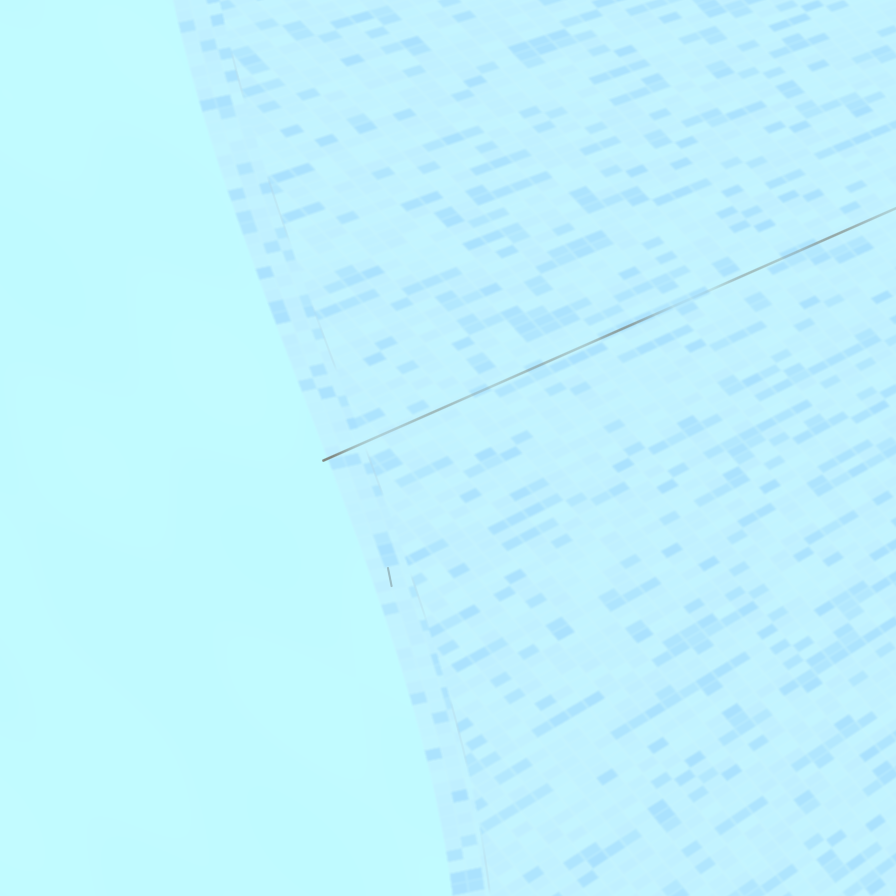
This texture is drawn by a WebGL 1 fragment shader. Its source:

```glsl
precision highp float;
uniform vec2 u_resolution;

const vec3 WATER = vec3(0.755, 0.982, 1.0);
const vec3 TILE = vec3(0.757, 0.949, 1.0);
const vec3 BLUE_TILE = vec3(0.675, 0.892, 0.996);
const vec3 GROUT = vec3(0.785, 0.962, 0.99);

float hash(vec2 p) {
  p = fract(p * vec2(0.1031, 0.1137));
  p += dot(p, p.yx + 33.33);
  return fract((p.x + p.y) * p.x * 37.7);
}

// Layered sines, roughly -1 to 1
float ripple(vec2 p) {
  return (sin(p.x * 1.7 + 2.0 * sin(p.y)) + sin(p.y * 2.3 - p.x)
        + sin(p.x * 4.1 + p.y * 3.3)) / 3.0;
}

// Horizontal place of the curved pool edge at height y
float poolEdge(float y) {
  float t = 1.0 - y;
  return 0.193 + 0.312 * t + 0.28 * t * (1.0 - t) * (t - 0.33);
}

float borderWidth(float y) {
  return 0.042 + 0.01 * y;
}

// Slanted floor grid: rows converge far to the right and thin out upwards
vec2 floorGrid(vec2 p) {
  float fan = (1.88 - p.y) / (3.5 - p.x);
  float row = fan * (345.0 - 115.0 * fan);
  float column = 35.0 * (p.x + 0.8 * p.y) + 3.0 * p.y * p.y;
  return vec2(column, row);
}

float groutMask(vec2 grid, float width) {
  vec2 d = 0.5 - abs(fract(grid) - 0.5);
  return 1.0 - smoothstep(0.0, width, min(d.x, d.y));
}

// Single blue tiles mixed with runs along a row
float blueMask(vec2 cell, float singleChance, float runChance) {
  float single = step(hash(cell + 17.0), singleChance);
  float shift = floor(4.0 * hash(vec2(cell.y, 5.0)));
  vec2 run = vec2(floor((cell.x + shift) / 3.0), cell.y);
  return max(single, step(hash(run + 71.0), runChance));
}

vec3 tiles(vec2 grid, float singleChance, float runChance, float groutAmount) {
  vec2 cell = floor(grid);
  vec3 base = TILE + vec3(0.014, 0.024, 0.0) * (hash(cell + 43.0) - 0.5);
  vec3 blue = BLUE_TILE + 0.04 * (hash(cell + 9.0) - 0.3) * vec3(1.0, 0.7, 0.0);
  vec3 color = mix(base, blue, blueMask(cell, singleChance, runChance));
  return mix(color, GROUT, groutAmount * groutMask(grid, 0.13));
}

float segmentDistance(vec2 p, vec2 a, vec2 b) {
  vec2 ab = b - a;
  return length(p - a - ab * clamp(dot(p - a, ab) / dot(ab, ab), 0.0, 1.0));
}

float stroke(float d, float halfWidth, float soft) {
  return 1.0 - smoothstep(halfWidth, halfWidth + soft, d);
}

float bump(float x, float center, float width) {
  float d = (x - center) / width;
  return exp(-d * d);
}

vec3 surface(vec2 p) {
  float across = p.x - poolEdge(p.y);
  if (across < 0.0) {
    return WATER + vec3(0.006, 0.003, 0.0) * ripple(p * 7.0);
  }
  // Border strip follows the curve
  if (across < borderWidth(p.y)) {
    vec2 grid = vec2(across / 0.0185, (p.y - 0.2 * across) / 0.0125);
    return tiles(grid, 0.21, 0.0, 0.35);
  }
  // Runs become commoner towards the lower rows
  vec2 grid = floorGrid(p);
  float lower = smoothstep(85.0, 150.0, floor(grid.y));
  return tiles(grid, mix(0.165, 0.12, lower), mix(0.035, 0.085, lower), 0.5);
}

// Grey line across the floor, worn thin in places
vec3 drawSeam(vec3 color, vec2 p, float pixel) {
  float d = segmentDistance(p, vec2(0.361, 0.486), vec2(1.01, 0.772));
  float wear = 0.42 + 0.1 * sin(p.x * 55.0);
  wear += 0.5 * bump(p.x, 0.365, 0.02);
  wear += 0.3 * bump(p.x, 0.69, 0.03);
  wear += 0.2 * bump(p.x, 0.92, 0.035);
  wear *= 1.0 - 0.75 * bump(p.x, 0.77, 0.04);
  float mask = stroke(d, 0.0005, max(pixel, 0.0018));
  return mix(color, vec3(0.5, 0.53, 0.5), mask * clamp(wear, 0.0, 1.0));
}

void main() {
  vec2 p = gl_FragCoord.xy / u_resolution;
  float pixel = 1.0 / min(u_resolution.x, u_resolution.y);

  // Average nearby points for soft edges
  float spread = max(pixel * 0.4, 0.0011);
  vec3 color = vec3(0.0);
  for (int i = 0; i < 3; i++) {
    for (int j = 0; j < 3; j++) {
      color += surface(p + (vec2(float(i), float(j)) - 1.0) * spread);
    }
  }
  color /= 9.0;

  // Faint broken joint beside the border, with one short crack
  float joint = abs(p.x - poolEdge(p.y) - borderWidth(p.y));
  float jointWear = 0.25 * smoothstep(0.0, 0.8, sin(p.y * 43.0) + 0.3 * sin(p.y * 97.0));
  color = mix(color, vec3(0.7, 0.8, 0.86), jointWear * stroke(joint, 0.0003, 0.0018));
  float crack = segmentDistance(p, vec2(0.433, 0.366), vec2(0.437, 0.346));
  color = mix(color, vec3(0.5, 0.6, 0.62), 0.6 * stroke(crack, 0.0004, 0.0015));

  gl_FragColor = vec4(drawSeam(color, p, pixel), 1.0);
}
```
